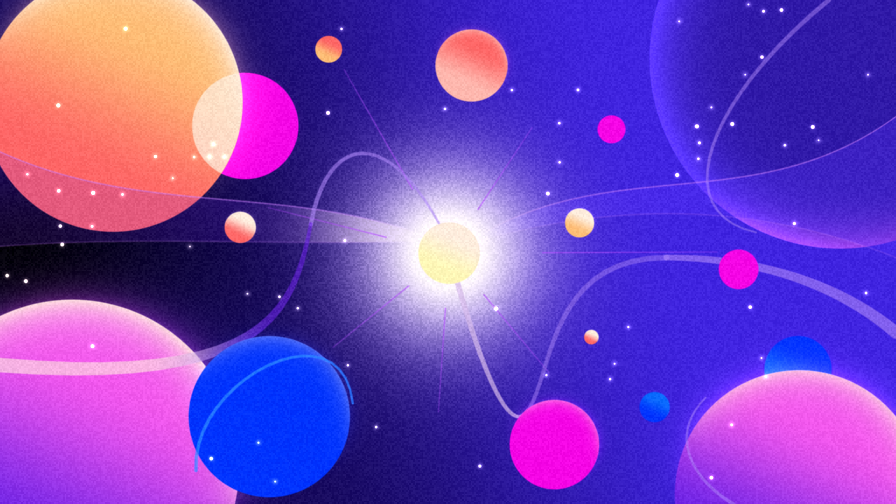
Give the GLSL for this background, as a WebGL 2 fragment shader.

```glsl
#version 300 es
precision highp float;
// Glossy planets, light ribbons and star dust around a glowing sun.
uniform vec2 u_resolution;
out vec4 fragColor;

const vec3 NIGHT = vec3(.09, .04, .36), BLUE = vec3(.25, .14, .88), CORAL = vec3(1., .4, .4);
const vec3 CREAM = vec3(1., .93, .87), MAGENTA = vec3(.96, .02, .9), LILAC = vec3(.68, .53, .97);
const vec3 ORANGE = vec3(1., .74, .46), AZURE = vec3(.04, .42, 1.), COBALT = vec3(0., .2, 1.);
const vec3 PINK = vec3(.95, .34, .93), VIOLET = vec3(.42, .14, .9);
const vec2 SUN = vec2(8.02, 4.48);

float hash(vec2 p) {
  vec3 q = fract(p.xyx * vec3(.1031, .103, .0973));
  q += dot(q, q.yzx + 33.33);
  return fract((q.x + q.y) * q.z);
}

// Smooth fill of a distance; the canvas is 16 x 9 units
float cover(float d) {
  float px = 9. / u_resolution.y;
  return 1. - smoothstep(-px, px, d);
}

// Distance to a segment and the position along it
vec2 segment(vec2 p, vec2 a, vec2 b) {
  vec2 e = b - a;
  float t = clamp(dot(p - a, e) / dot(e, e), 0., 1.);
  return vec2(length(p - a - e * t), t);
}

// Cubic Bezier weights
vec4 weights(float t) {
  float s = 1. - t;
  return vec4(s*s*s, 3.*s*s*t, 3.*s*t*t, t*t*t);
}

// Curved stroke with a half width from w0 to w1
void stroke(inout vec3 col, vec2 p, mat4x2 k, float w0, float w1, vec3 ink, float alpha) {
  float best = 1e3;
  vec2 from = k[0];
  for (float i = 0.; i < 20.; i++) {
    vec2 to = k * weights((i + 1.) / 20.);
    vec2 s = segment(p, from, to);
    best = min(best, s.x - mix(w0, w1, (i + s.y) / 20.));
    from = to;
  }
  col = mix(col, ink, alpha * cover(best));
}

// Thin ray pointing away from the sun
void ray(inout vec3 col, vec2 p, vec2 end) {
  vec2 s = segment(p, mix(SUN, end, .35), end);
  col = mix(col, vec3(.7, .3, 1.), (.65 - .35 * s.y) * cover(s.x - .012));
}

// Shaded disc (centre, radius) with a pale rim and a halo on its lit side
void ball(inout vec3 col, vec2 p, vec3 c, vec3 lo, vec3 hi, float rim) {
  vec2 q = (p - c.xy) / c.z;
  float l = length(q), k = dot(q, vec2(.42, .9)), lit = smoothstep(-.6, .6, k);
  vec3 body = mix(lo, hi, lit);
  body = mix(body, CREAM, rim * pow(min(l, 1.), 8.) * smoothstep(-.2, .8, k));
  col += hi * (.03 + .3 * rim) * lit * exp(-max(l - 1., 0.) * 12.);
  col = mix(col, body, cover((l - 1.) * c.z));
}

// Translucent area between two heights with bright edges
void ribbon(inout vec3 col, float y, float top, float low, vec3 tint, float alpha) {
  col = mix(col, tint, alpha * cover(y - top) * cover(low - y));
  float edge = cover(abs(y - top) - .014) + .4 * cover(abs(y - low) - .014);
  col = mix(col, vec3(.8, .5, 1.), edge * .5);
}

// One star per cell, crowded along two drifts
float stars(vec2 p) {
  vec2 cell = floor(p / .3), mid = (cell + .5) * .3;
  float right = segment(mid, vec2(14., 8.7), vec2(12.1, 5.7)).x;
  float left = segment(mid, vec2(1.3, 5.1), vec2(3.4, 6.1)).x;
  float density = .035 + .55 * exp(-9. * right * right) + .5 * exp(-10. * left * left);
  vec2 c = mid + .15 * vec2(hash(cell + 7.), hash(cell + 31.)) - .075;
  float d = length(p - c), size = .01 + .025 * hash(cell + 53.);
  return (cover(d - size) + .3 * exp(-d * d * 400.)) * step(hash(cell + 11.), density);
}

void main() {
  vec2 p = gl_FragCoord.xy / u_resolution.y * 9.;
  float grain = hash(floor(p * 32.)) - .5;

  // Night gradient, darkest at the left
  vec3 col = mix(NIGHT, BLUE, smoothstep(3.5, 12.5, p.x + .3 * (p.y - 4.5)));
  vec2 dark = (p - vec2(0., 4.6)) * vec2(.3, .6);
  col *= 1. - .9 * exp(-dot(dark, dark));

  // Large glass sphere
  vec2 g = (p - vec2(15., 7.96)) / 3.4;
  float gl = length(g), rim = pow(min(gl, 1.), 6.);
  vec3 glass = mix(col, vec3(.16, .08, .56), .7) + rim * vec3(.2, .14, .42) * smoothstep(-.5, .8, -g.x);
  glass += rim * vec3(.4, .15, .2) * smoothstep(.6, 1., -g.y);
  col = mix(col, glass, cover((gl - 1.) * 3.4));

  // Spheres behind the ribbons, two of them overlapping
  vec3 disc = vec3(4.38, 6.75, .95), giant = vec3(2.02, 7.17, 2.31);
  ball(col, p, disc, MAGENTA, MAGENTA, 0.);
  ball(col, p, giant, CORAL, ORANGE, .95);
  float lens = cover(length(p - disc.xy) - disc.z) * cover(length(p - giant.xy) - giant.z);
  col = mix(col, CREAM, lens * .75);
  ball(col, p, vec3(1.29, .67, 2.98), VIOLET, PINK, .9);

  // Ribbons
  float s = p.x / 7.7, u = (p.x - 8.4) / 7.6;
  if (s < 1.) {
    vec4 w = weights(s);
    vec3 tint = mix(VIOLET, CREAM, smoothstep(.5, .9, s));
    ribbon(col, p.y, dot(w, vec4(6.29, 5.12, 5.73, 4.75)), dot(w, vec4(4.6, 4.8, 4.6, 4.7)), tint, .18 + .6 * smoothstep(.6, 1., s));
  } else if (u > 0.) {
    vec4 w = weights(u);
    ribbon(col, p.y, dot(w, vec4(4.7, 6.3, 5.07, 6.92)), dot(w, vec4(4.65, 5.4, 5.4, 4.4)), vec3(.35, .2, 1.), .3 + .3 * exp(-u * 6.));
  }

  // Sunlight and rays
  float sd = dot(p - SUN, p - SUN), glow = exp(-sd * .3);
  col = mix(col, LILAC, glow * (.8 + .3 * grain));
  col = mix(col, vec3(1., .97, 1.), min(1.3 * exp(-sd * .65), 1.));
  ray(col, p, vec2(6.15, 7.75));
  ray(col, p, vec2(9.5, 6.72));
  ray(col, p, vec2(4.8, 5.29));
  ray(col, p, vec2(12.8, 4.5));
  ray(col, p, vec2(5.95, 2.8));
  ray(col, p, vec2(9.8, 2.35));
  ray(col, p, vec2(7.83, 1.65));

  // Looping trails
  vec3 pale = mix(CREAM, VIOLET, smoothstep(2.5, 5., p.x));
  stroke(col, p, mat4x2(7.9, 4.9, 6.9, 6.8, 5.85, 6.6, 5.55, 5.), .02, .04, LILAC, .6);
  stroke(col, p, mat4x2(5.55, 5., 5.25, 3.4, 4.7, 2.1, 0., 2.48), .03, .13, pale, .6);
  stroke(col, p, mat4x2(8.1, 4.2, 8.6, 2.4, 9., 1.5, 9.3, 1.56), .05, .03, mix(LILAC, CREAM, .5), .7);
  stroke(col, p, mat4x2(9.3, 1.56, 9.9, 1.9, 9.6, 4.4, 11.9, 4.4), .03, .05, LILAC, .45);
  stroke(col, p, mat4x2(11.9, 4.4, 13.6, 4.4, 15., 3.9, 16., 3.06), .05, .11, LILAC, .6);
  stroke(col, p, mat4x2(14.8, 9., 12.6, 7.2, 11.9, 5.2, 13.5, 4.85), .04, .015, LILAC, .5);

  // Planets in front
  ball(col, p, vec3(5.87, 8.12, .24), ORANGE, CORAL, 0.);
  ball(col, p, vec3(8.42, 7.83, .645), mix(CORAL, CREAM, .6), CORAL, .5);
  ball(col, p, vec3(10.92, 6.69, .25), MAGENTA, MAGENTA, 0.);
  ball(col, p, vec3(10.35, 5.02, .26), ORANGE, CREAM, .3);
  ball(col, p, vec3(4.29, 4.94, .28), CORAL, CREAM, .3);
  ball(col, p, vec3(13.19, 4.19, .355), MAGENTA, MAGENTA, 0.);
  ball(col, p, vec3(10.56, 2.98, .13), CORAL, CREAM, .2);
  ball(col, p, vec3(11.69, 1.73, .27), COBALT, AZURE, 0.);
  ball(col, p, vec3(14.25, 2.4, .6), AZURE, COBALT, 0.);
  ball(col, p, vec3(9.9, 1.06, .8), MAGENTA, MAGENTA, .4);
  ball(col, p, vec3(14.27, .17, 2.22), VIOLET, PINK, .7);
  ball(col, p, vec3(4.81, 1.56, 1.44), COBALT, COBALT, .3);
  stroke(col, p, mat4x2(3.5, .6, 3.4, 2.2, 6.1, 3.6, 6.3, 1.8), .03, .02, AZURE + .15, .7);
  stroke(col, p, mat4x2(12.6, 1.9, 11.9, 1.2, 12.4, .4, 13.1, 0.), .015, .03, LILAC, .5);
  ball(col, p, vec3(SUN, .55), vec3(1., .97, .72), CREAM, 0.);

  // Star dust and film grain
  col += CREAM * stars(p) + grain * .06;
  fragColor = vec4(clamp(col, 0., 1.), 1.);
}
```
